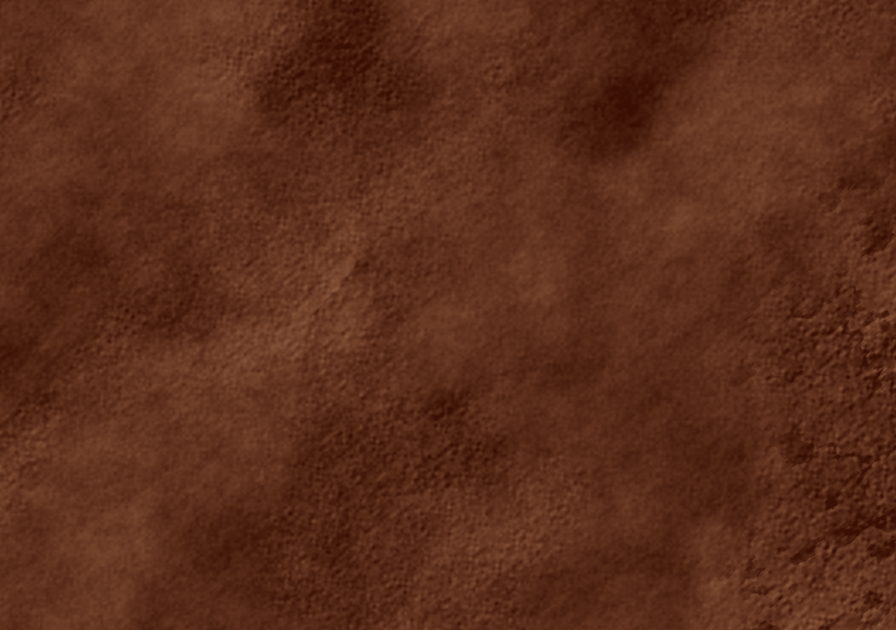
Write a WebGL 1 fragment shader that draws this texture.

```glsl
precision highp float;
// Worn brown leather: diagonal cloudy stains, embossed grain, a crease and a cracked corner.
uniform vec2 u_resolution;

float hash(vec2 p) {
  vec3 h = fract(p.xyx * 0.1031);
  h += dot(h, h.yzx + 33.33);
  return fract((h.x + h.y) * h.z);
}

float noise(vec2 p) {
  vec2 i = floor(p), f = fract(p);
  f = f * f * (3.0 - 2.0 * f);
  return mix(mix(hash(i), hash(i + vec2(1.0, 0.0)), f.x),
             mix(hash(i + vec2(0.0, 1.0)), hash(i + 1.0), f.x), f.y);
}

// Layered noise, centred on zero
float fbm(vec2 p) {
  float sum = 0.0, amp = 0.5;
  for (int i = 0; i < 5; i++) {
    sum += amp * (noise(p) - 0.5);
    p = mat2(1.6, 1.2, -1.2, 1.6) * p + 17.3;
    amp *= 0.56;
  }
  return sum;
}

// Turns the x axis along the diagonal brush direction
vec2 along(vec2 p) {
  return vec2(dot(p, vec2(0.77, 0.64)), dot(p, vec2(-0.64, 0.77)));
}

// Soft stain stretched along the diagonal
float stain(vec2 p, vec2 centre, vec2 size) {
  vec2 d = along(p - centre) / size;
  return exp(-dot(d, d));
}

// Height of the pebbled surface
float pebbles(vec2 p) {
  return 0.65 * noise(along(p) * 150.0 + 60.0) + 0.4 * noise(p * vec2(105.0, 90.0) + 40.0);
}

// Broken lines and small flaked islands
float cracks(vec2 p) {
  vec2 q = along(p);
  float line = abs(fbm(q * vec2(8.0, 15.0) + 8.0));
  float lines = (1.0 - smoothstep(0.01, 0.05, line)) * smoothstep(0.4, 0.6, noise(p * 15.0 + 5.0));
  return max(lines, smoothstep(0.13, 0.19, fbm(q * vec2(13.0, 25.0) + 33.0)));
}

void main() {
  vec2 p = gl_FragCoord.xy / u_resolution.y;
  p.x += 0.5 * (1.4222 - u_resolution.x / u_resolution.y);
  vec2 q = along(p);
  vec2 warped = p + 0.3 * vec2(fbm(p * 6.0 + 3.0), fbm(p * 6.0 + 31.0));

  // Clouds, mottling and brushed smears
  float tone = 0.46 + 0.8 * fbm(q * vec2(2.4, 4.0) + 12.0);
  tone += 0.7 * fbm(along(warped) * vec2(6.0, 10.0) + 50.0);
  tone += 0.6 * fbm(p * 14.0 + 120.0);
  tone += 0.35 * fbm(q * vec2(20.0, 60.0) + 90.0);

  // Rubbed light areas
  tone += 0.55 * stain(warped, vec2(0.43, 0.51), vec2(0.20, 0.08));
  tone += 0.36 * stain(warped, vec2(0.32, 0.90), vec2(0.20, 0.10));
  tone += 0.32 * stain(warped, vec2(0.18, 0.20), vec2(0.14, 0.12));
  tone += 0.40 * stain(warped, vec2(1.17, 0.74), vec2(0.26, 0.10));
  tone += 0.28 * stain(warped, vec2(0.88, 0.26), vec2(0.28, 0.09));

  // Deep dark areas
  tone -= 0.40 * stain(warped, vec2(0.52, 0.95), vec2(0.16, 0.10));
  tone -= 0.36 * stain(warped, vec2(1.04, 0.88), vec2(0.15, 0.07));
  tone -= 0.32 * stain(warped, vec2(0.60, 0.28), vec2(0.22, 0.09));
  tone -= 0.26 * stain(warped, vec2(0.90, 0.50), vec2(0.24, 0.09));
  tone -= 0.34 * stain(warped, vec2(1.04, 0.16), vec2(0.07, 0.06));
  tone -= 0.26 * stain(warped, vec2(0.06, 0.50), vec2(0.18, 0.10));

  // Crease, light on its left and shaded on its right
  float bend = 0.49 + 0.55 * (p.y - 0.46) + 0.08 * fbm(vec2(p.y * 14.0, 2.0));
  float side = p.x - bend;
  float reach = smoothstep(0.41, 0.52, p.y) * (1.0 - smoothstep(0.56, 0.66, p.y));
  tone += reach * exp(-abs(side) * 16.0) * mix(0.28, -0.38, smoothstep(-0.003, 0.003, side));

  // Patchy embossed grain, roughest in the lower right
  float corner = smoothstep(0.05, 0.35, p.x - 0.9 - 0.45 * p.y + 0.5 * fbm(p * 4.0 + 70.0));
  float rough = smoothstep(-0.1, 0.14, fbm(q * vec2(3.0, 5.0) + 25.0));
  rough = max(rough, 0.9 * stain(warped, vec2(0.52, 0.62), vec2(0.36, 0.14)));
  float relief = pebbles(p) - pebbles(p + vec2(-0.003, 0.0034));
  tone += relief * (0.3 + 0.6 * rough + 0.4 * corner);
  tone += (0.28 + 0.2 * rough) * (noise(p * 185.0 + 9.0) - 0.5);

  // Flaked cracks with lit rims
  float crack = cracks(p);
  float rim = max(cracks(p + vec2(-0.005, 0.005)) - crack, 0.0);
  tone += corner * (0.32 * rim - 0.5 * crack + 0.12);

  vec3 darkHide = vec3(0.28, 0.11, 0.05);
  vec3 lightHide = vec3(0.45, 0.26, 0.17);
  gl_FragColor = vec4(mix(darkHide, lightHide, clamp(tone, -0.35, 1.5)), 1.0);
}
```
